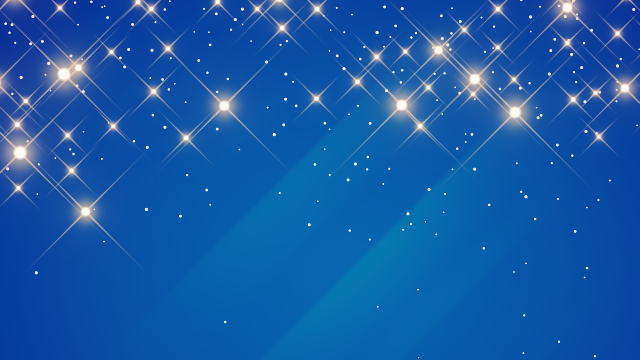
Reproduce this background procedurally as a Shadertoy shader.

```glsl
// Warm star sparkles with diagonal cross rays over a blue backdrop with teal beams.
// Large stars are placed shapes; small sparkles and dust are jittered hash cells
// that thin out downwards. Lengths are in canvas heights, origin at lower left.

const vec3 GLOW_BLUE = vec3(0.03, 0.40, 0.69);
const vec3 EDGE_BLUE = vec3(0.02, 0.13, 0.57);
const vec3 BEAM_TEAL = vec3(0.02, 0.50, 0.69);
const vec3 STAR_PEACH = vec3(1.00, 0.83, 0.68);
const vec3 STAR_WHITE = vec3(1.00, 0.98, 0.94);
const vec2 GLOW_CENTER = vec2(0.95, 0.25);
const float GLOW_RADIUS = 1.15;
const float RAY_REACH = 15.0;      // ray length per core radius
const float RAY_WIDTH = 0.0026;
const float SPARKLE_CELL = 0.135;
const float DUST_CELL = 0.046;
const float DUST_RADIUS = 0.0042;

float pixelSize;

vec3 hash3(vec2 cell) {
    vec3 h = fract(vec3(cell.xyx) * vec3(0.1031, 0.1030, 0.0973));
    h += dot(h, h.yxz + 33.33);
    return fract((h.xxy + h.yzz) * h.zyx);
}

// Soft band across s, with a crisp start and a slow fade
float beam(float s, float start, float end) {
    return smoothstep(start - 0.012, start + 0.012, s) * (1.0 - smoothstep(start, end, s));
}

vec3 backdrop(vec2 p) {
    float d = length((p - GLOW_CENTER) * vec2(0.85, 1.0)) / GLOW_RADIUS;
    vec3 color = mix(GLOW_BLUE, EDGE_BLUE, pow(min(d, 1.0), 1.5));

    // Beams rise to the right, strongest halfway along
    float s = p.x - p.y;
    float along = p.x + p.y;
    float middle = exp(-pow((along - 1.30) / 0.55, 2.0));
    float light = 0.50 * beam(s, 0.72, 1.00) + 0.45 * beam(s, 0.28, 0.62);
    light += 0.18 * (smoothstep(0.72, 0.74, s) - smoothstep(1.10, 1.13, s));
    light += 0.05 * sin(s * 31.0) * sin(s * 13.0 + 1.0);
    return mix(color, BEAM_TEAL, clamp(light * middle, 0.0, 1.0));
}

// Ray along u with a taper and a fade to its tip
float ray(float u, float v, float reach) {
    float fade = max(1.0 - abs(u) / reach, 0.0);
    float width = max(RAY_WIDTH * fade, 0.6 * pixelSize);
    return fade * fade * exp(-v * v / (width * width));
}

// Returns (peach light, white core)
vec2 star(vec2 q, float radius) {
    float d = length(q);
    vec2 r = vec2(q.x + q.y, q.x - q.y) * 0.70711;
    float reach = radius * RAY_REACH;
    float rays = max(ray(r.x, r.y, reach), ray(r.y, r.x, reach));
    float halo = 0.75 * exp(-pow(d / (radius * 1.5), 2.0)) + 0.16 * exp(-d / (radius * 2.2));
    float core = 1.0 - smoothstep(radius * 0.45, radius * 0.75 + pixelSize, d);
    return vec2(rays + halo, core);
}

vec2 largeStars(vec2 p) {
    vec2 sum = star(p - vec2(0.178, 0.794), 0.026);
    sum += star(p - vec2(0.056, 0.576), 0.027);
    sum += star(p - vec2(0.238, 0.412), 0.018);
    sum += star(p - vec2(0.218, 0.812), 0.013);
    sum += star(p - vec2(0.623, 0.706), 0.020);
    sum += star(p - vec2(1.116, 0.708), 0.022);
    sum += star(p - vec2(1.218, 0.861), 0.017);
    sum += star(p - vec2(1.319, 0.780), 0.021);
    sum += star(p - vec2(1.431, 0.688), 0.023);
    sum += star(p - vec2(1.576, 0.979), 0.020);
    sum += star(p - vec2(1.736, 0.755), 0.017);
    // Stars on the border, seen mostly by their rays
    sum += star(p - vec2(0.040, 1.015), 0.018);
    sum += star(p - vec2(-0.010, 0.770), 0.017);
    sum += star(p - vec2(0.775, 1.005), 0.014);
    return sum;
}

vec2 smallSparkles(vec2 p) {
    vec2 sum = vec2(0.0);
    vec2 home = floor(p / SPARKLE_CELL);
    for (int j = -1; j <= 1; j++)
    for (int i = -1; i <= 1; i++) {
        vec2 cell = home + vec2(i, j);
        vec3 h = hash3(cell + 17.0);
        vec2 center = (cell + 0.1 + 0.8 * h.xy) * SPARKLE_CELL;
        // The field hangs lower at both sides
        float side = smoothstep(0.3, 0.9, abs(center.x - 0.89));
        float lowest = mix(0.48, 0.32, side);
        float density = 0.72 * smoothstep(lowest, lowest + 0.15, center.y);
        float radius = mix(0.0055, 0.0090, fract(h.z * 37.0));
        if (h.z < density) sum += star(p - center, radius);
    }
    return sum;
}

float dust(vec2 p, float seed) {
    vec2 cell = floor(p / DUST_CELL);
    vec3 h = hash3(cell + seed);
    vec2 center = (cell + 0.15 + 0.7 * h.xy) * DUST_CELL;
    float density = 0.012 + 0.25 * smoothstep(0.12, 0.95, center.y);
    float radius = DUST_RADIUS * mix(0.5, 1.1, fract(h.z * 53.0));
    float spot = 1.0 - smoothstep(radius - 0.5 * pixelSize, radius + 0.5 * pixelSize, length(p - center));
    return spot * step(h.z, density) * 0.9;
}

void mainImage(out vec4 fragColor, in vec2 fragCoord) {
    pixelSize = 1.0 / iResolution.y;
    vec2 p = fragCoord * pixelSize;
    vec3 color = backdrop(p);
    vec2 light = largeStars(p) + smallSparkles(p);
    float specks = max(dust(p, 5.0), dust(p + 0.5 * DUST_CELL, 91.0));
    color = mix(color, STAR_WHITE, specks);
    color = mix(color, STAR_PEACH, 1.0 - exp(-1.5 * light.x));
    color = mix(color, STAR_WHITE, min(light.y, 1.0));
    fragColor = vec4(color, 1.0);
}
```
